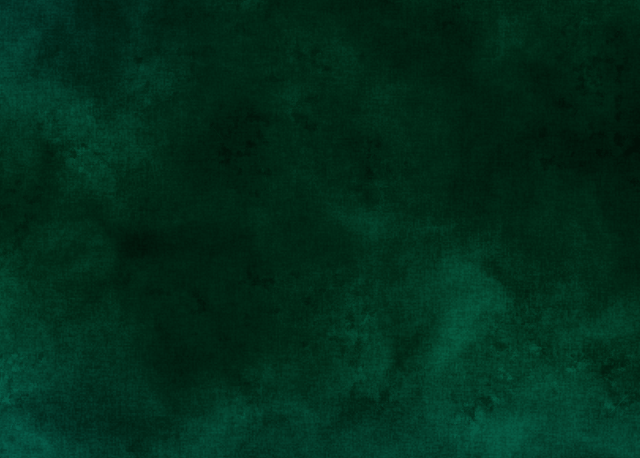
Give the GLSL for this texture, as a Shadertoy shader.

```glsl
// Dark emerald plaster: broad light and dark areas broken up by warped clouds,
// worn patches, flaked specks, fine woven grain and a few faint scratches.
// A single tone value is built up in layers and then mapped to a green ramp.

const vec3 DEEP_GREEN = vec3(0.003, 0.065, 0.030);
const vec3 MID_GREEN = vec3(0.006, 0.166, 0.092);
const vec3 PALE_GREEN = vec3(0.020, 0.310, 0.212);
const vec3 TEAL_TINT = vec3(0.0, 0.004, 0.036);

const float BASE_TONE = 0.48;
const float CLOUD_SCALE = 2.6;
const float CLOUD_AMOUNT = 0.85;
const float WARP_AMOUNT = 0.22;
const float PATCH_SCALE = 9.0;
const float PATCH_AMOUNT = 0.65;
const float SPECK_SCALE = 62.0;
const float SPECK_AMOUNT = 0.24;
const float GRAIN_SCALE = 290.0;
const float GRAIN_AMOUNT = 0.24;
const float WEAVE_AMOUNT = 0.13;
const int SCRATCH_COUNT = 18;
const float SCRATCH_WIDTH = 0.0013;
const float SCRATCH_AMOUNT = 0.13;

// Broad areas: centre x, centre y, radius, tone change
const int AREA_COUNT = 11;
const vec4 AREAS[AREA_COUNT] = vec4[](
    vec4(0.24, 0.65, 0.15, 0.20), vec4(0.05, 0.12, 0.30, 0.24),
    vec4(0.70, 0.02, 0.30, 0.22), vec4(1.08, 0.42, 0.22, 0.20),
    vec4(1.16, 0.04, 0.25, 0.22), vec4(0.15, 0.92, 0.30, 0.14),
    vec4(0.00, 0.60, 0.15, -0.26), vec4(1.42, 0.62, 0.30, -0.36),
    vec4(0.62, 0.70, 0.28, -0.12), vec4(0.46, 0.25, 0.14, -0.09),
    vec4(0.20, 0.44, 0.17, -0.14));

float hash(vec2 p) {
    vec3 q = fract(vec3(p.xyx) * 0.1031);
    q += dot(q, q.yzx + 33.33);
    return fract((q.x + q.y) * q.z);
}

float noise(vec2 p) {
    vec2 cell = floor(p), f = fract(p);
    f = f * f * (3.0 - 2.0 * f);
    float low = mix(hash(cell), hash(cell + vec2(1, 0)), f.x);
    float high = mix(hash(cell + vec2(0, 1)), hash(cell + vec2(1, 1)), f.x);
    return mix(low, high, f.y);
}

// Fractal noise, rotated at each octave to hide the lattice
float fbm(vec2 p) {
    float sum = 0.0, weight = 0.5, total = 0.0;
    for (int i = 0; i < 5; i++) {
        sum += weight * noise(p);
        total += weight;
        weight *= 0.56;
        p = mat2(1.6, 1.2, -1.2, 1.6) * p + 17.3;
    }
    return sum / total;
}

float broadAreas(vec2 p) {
    float tone = 0.0;
    for (int i = 0; i < AREA_COUNT; i++) {
        vec2 d = (p - AREAS[i].xy) / AREAS[i].z;
        tone += AREAS[i].w * exp(-dot(d, d));
    }
    return tone;
}

// Thin, broken, mostly upright lines
float scratches(vec2 p, float aspect) {
    float sum = 0.0;
    float width = max(SCRATCH_WIDTH, 0.7 / iResolution.y);
    for (int i = 0; i < SCRATCH_COUNT; i++) {
        float id = float(i) + 1.0;
        vec2 start = vec2(hash(vec2(id, 3.0)) * aspect, hash(vec2(id, 7.0)));
        float angle = 1.57 + 1.6 * (hash(vec2(id, 11.0)) - 0.5);
        vec2 dir = vec2(cos(angle), sin(angle));
        float len = mix(0.04, 0.16, hash(vec2(id, 19.0)));
        vec2 d = p - start;
        float along = clamp(dot(d, dir), 0.0, len);
        float line = 1.0 - smoothstep(0.0, width, length(d - dir * along));
        sum += line * hash(vec2(id, 23.0));
    }
    return sum * smoothstep(0.35, 0.65, noise(p * 50.0));
}

void mainImage(out vec4 fragColor, in vec2 fragCoord) {
    vec2 p = fragCoord / iResolution.y;
    float aspect = iResolution.x / iResolution.y;

    // Large clouds with warped outlines
    vec2 warp = vec2(fbm(p * 5.0 + 41.0), fbm(p * 5.0 + 83.0)) - 0.5;
    vec2 q = p + WARP_AMOUNT * warp;
    float tone = BASE_TONE + broadAreas(q);
    tone += CLOUD_AMOUNT * (fbm(q * CLOUD_SCALE + 5.0) - 0.5);

    // Worn patches and flakes, strongest where the surface is light
    float wear = smoothstep(0.25, 0.80, tone);
    float patches = fbm(q * PATCH_SCALE + 29.0) - 0.5;
    tone += PATCH_AMOUNT * patches * mix(0.6, 1.2, wear);
    float flaked = smoothstep(0.46, 0.66, fbm(p * 6.0 + 61.0));
    float flakes = fbm(p * SPECK_SCALE + 13.0);
    float chips = fbm(p * SPECK_SCALE * 0.8 + 97.0);
    tone += SPECK_AMOUNT * flaked * wear * smoothstep(0.54, 0.72, flakes);
    tone -= SPECK_AMOUNT * 0.7 * flaked * smoothstep(0.56, 0.74, chips);

    // Woven grain and scratches
    float grain = noise(p * GRAIN_SCALE) - 0.5;
    float weave = noise(p * vec2(45.0, 270.0)) + noise(p * vec2(270.0, 45.0)) - 1.0;
    tone += (GRAIN_AMOUNT * grain + WEAVE_AMOUNT * weave) * mix(0.6, 1.0, wear);
    tone += SCRATCH_AMOUNT * scratches(p, aspect);

    // Green ramp with teal towards the left corners and lower edge
    vec3 color = mix(DEEP_GREEN, MID_GREEN, clamp(tone * 2.0, 0.0, 1.0));
    color = mix(color, PALE_GREEN, clamp(tone * 2.0 - 1.0, 0.0, 1.3));
    float corner = smoothstep(0.65, 0.0, p.x) * smoothstep(0.1, 0.5, abs(p.y - 0.5));
    float lower = 0.5 * smoothstep(0.25, 0.0, p.y);
    color += TEAL_TINT * max(corner, lower) * smoothstep(0.1, 0.6, tone);
    fragColor = vec4(color, 1.0);
}
```
